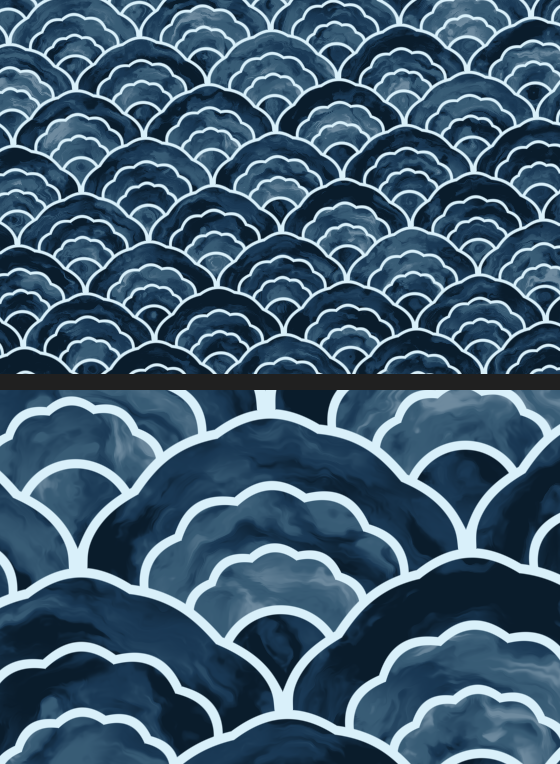
Top: the whole. Bottom: its middle third, enlarged.
Write a WebGL 2 fragment shader that draws this pattern.

```glsl
#version 300 es
precision highp float;

uniform vec2 u_resolution;
out vec4 outColor;

const vec3 DEEP = vec3(0.04, 0.11, 0.17);
const vec3 NAVY = vec3(0.10, 0.22, 0.33);
const vec3 SLATE = vec3(0.22, 0.36, 0.46);
const vec3 MIST = vec3(0.43, 0.54, 0.62);
const vec3 LINE = vec3(0.85, 0.94, 0.98);

const float FAN_WIDTH = 0.35;   // share of the canvas height
const float ROW_STEP = 0.388;   // in fan widths
const float TILT = 0.051;
const float LINE_HALF = 0.0118;

// Contours of one fan, from the rim to the core
const float RADIUS[4] = float[4](0.535, 0.368, 0.246, 0.150);
const float CENTER[4] = float[4](0.241, 0.229, 0.190, 0.123);
const float SCALLOP[4] = float[4](0.035, 0.070, 0.070, 0.0);
const float FLATTEN[4] = float[4](0.05, 0.0, 0.0, 0.0);
const float BAND_TONE[4] = float[4](0.33, 0.46, 0.54, 0.40);

float hash(vec2 p) {
    return fract(sin(dot(p, vec2(127.1, 311.7))) * 43758.5453);
}

float noise(vec2 p) {
    vec2 i = floor(p), f = fract(p);
    f = f * f * (3.0 - 2.0 * f);
    return mix(mix(hash(i), hash(i + vec2(1, 0)), f.x),
               mix(hash(i + vec2(0, 1)), hash(i + vec2(1, 1)), f.x), f.y);
}

float fbm(vec2 p) {
    float sum = 0.0, amp = 0.53;
    for (int i = 0; i < 4; i++) {
        sum += amp * noise(p);
        p = p * 2.03 + 17.3;
        amp *= 0.5;
    }
    return sum;
}

float stroke(float d, float halfWidth, float blur) {
    return 1.0 - smoothstep(halfWidth - blur, halfWidth + blur, abs(d));
}

// Signed distance to a scalloped arc around a point above the fan tip
float scallopArc(vec2 q, float radius, float center, float scallop, float flatten) {
    q.y -= center;
    float angle = atan(q.x, q.y);
    float sag = sin(2.4 * angle);
    float bump = 1.0 - abs(cos(6.0 * angle));
    return length(q) - radius * (1.0 - flatten * sag * sag - scallop * bump);
}

float contour(vec2 q, int k) {
    return scallopArc(q, RADIUS[k], CENTER[k], SCALLOP[k], FLATTEN[k]);
}

vec3 inkRamp(float t) {
    vec3 c = mix(DEEP, NAVY, smoothstep(0.14, 0.40, t));
    c = mix(c, SLATE, smoothstep(0.38, 0.66, t));
    return mix(c, MIST, smoothstep(0.68, 0.98, t));
}

// Marbled ink that flows along the arcs of a band
vec3 marble(vec2 q, vec2 seed, float tone) {
    vec2 c = q - vec2(0.0, 0.2);
    vec2 flow = vec2(atan(c.x, c.y + 0.25) * 2.2, length(c) * 16.0);
    float swirl = fbm(q * 6.0 + seed);
    float streak = fbm(flow + seed + 3.0 * swirl);
    float cloud = fbm(q * 5.0 + seed * 1.7 + 2.0 * streak);
    return inkRamp(tone + 1.0 * (streak - 0.5) + 0.5 * (cloud - 0.5));
}

vec3 fanColor(vec2 q, vec2 id, float light, float blur) {
    int band = 0;
    float line = 0.0;
    for (int k = 1; k < 4; k++) {
        float d = contour(q, k);
        if (d < 0.0) band = k;
        line = max(line, stroke(d, LINE_HALF, blur));
    }
    vec2 key = id + vec2(0.37, 0.71) * float(band);
    vec2 seed = 40.0 * vec2(hash(key), hash(key + 5.3));
    float tone = BAND_TONE[band] + light + 0.32 * (hash(key + 9.1) - 0.5);
    return mix(marble(q, seed, tone), LINE, line);
}

void main() {
    vec2 uv = gl_FragCoord.xy / u_resolution.y;
    vec2 d = (uv - vec2(0.748, 0.375)) / FAN_WIDTH;
    vec2 p = vec2(d.x * cos(TILT) + d.y * sin(TILT), d.y * cos(TILT) - d.x * sin(TILT));
    p += 0.025 * (vec2(noise(p * 1.7), noise(p * 1.7 + 31.0)) - 0.5);
    float blur = 0.9 / (u_resolution.y * FAN_WIDTH);
    float light = 0.24 * (uv.y - 0.45);

    // Rows from front to back: the first fan that holds the point hides the rest
    vec3 color = LINE;
    float rim = 0.0;
    float firstRow = floor(p.y / ROW_STEP) - 2.0;
    for (int j = 0; j < 4; j++) {
        float row = firstRow + float(j);
        float shift = 0.5 * mod(row, 2.0);
        float column = floor(p.x - shift + 0.5);
        vec2 q = p - vec2(column + shift, row * ROW_STEP);
        float joint = min(length(q), length(vec2(abs(q.x) - 0.5, q.y - ROW_STEP)));
        float halfWidth = LINE_HALF + 0.012 * exp(-joint * joint * 500.0);
        float edge = contour(q, 0);
        rim = max(rim, stroke(edge, halfWidth, blur));
        if (edge < 0.0) {
            color = fanColor(q, vec2(column, row), light, blur);
            break;
        }
    }
    outColor = vec4(mix(color, LINE, rim), 1.0);
}
```
